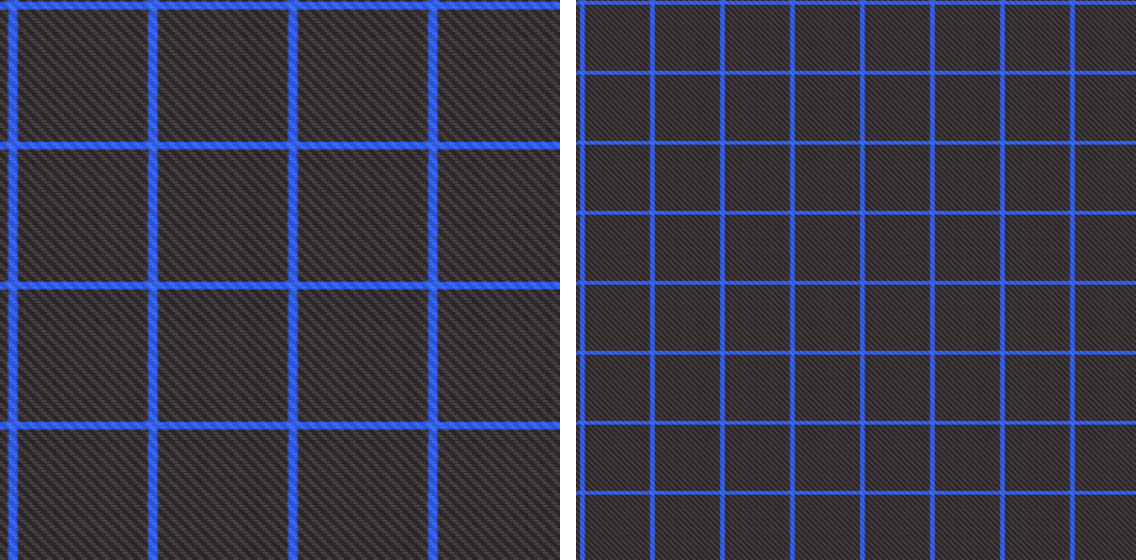
Left: one tile. Right: repeated 2 by 2.
A WebGL 1 fragment shader for this pattern:

```glsl
precision highp float;
// Charcoal twill cloth with a four by four windowpane check of blue threads.

uniform vec2 u_resolution;

#define REPEATS 4.0
#define THREADS 192.0
#define LINE_POS vec2(0.092, 0.960)
#define WARP_CORE 0.021
#define WARP_FADE 0.046
#define WEFT_CORE 0.024
#define WEFT_FADE 0.029
#define CHARCOAL vec3(0.262, 0.232, 0.242)
#define BLUE vec3(0.195, 0.37, 0.94)
#define WARP_SHADE 0.68
#define WEAR 0.05
#define SAMPLES 3

const float TAU = 6.2831853;

float hash(vec2 p) {
  return fract(sin(dot(p, vec2(12.99, 78.23))) * 4375.85);
}

// Brightness of a two-over, two-under twill whose ribs fall to the right.
float twill(vec2 uv) {
  vec2 grid = uv * THREADS;
  vec2 id = mod(floor(grid), THREADS);
  vec2 f = fract(grid) - 0.5;
  float phase = mod(id.x + id.y, 4.0);
  float weftOnTop = 1.0 - step(2.0, phase);

  // Weft floats span two threads and dip at their ends.
  float along = abs(phase + f.x - 0.5);
  float floatEnd = smoothstep(0.72, 1.0, along);
  float weft = 1.10 - 0.22 * floatEnd;
  float warp = WARP_SHADE + 0.05 * cos(TAU * f.x);
  float rowGap = smoothstep(0.27, 0.5, abs(f.y));

  // Each thread differs slightly from its neighbours.
  float wear = hash(vec2(id.x, 3.0)) + hash(vec2(7.0, id.y)) - 1.0;
  return mix(warp, weft, weftOnTop) * (1.0 - 0.30 * rowGap) + WEAR * wear;
}

// Coverage of the soft vertical and crisp horizontal check lines.
vec2 checkLines(vec2 uv) {
  vec2 d = abs(fract(uv * REPEATS - LINE_POS + 0.5) - 0.5);
  float swell = 0.0015 * (sin(TAU * 12.0 * uv.y) + sin(TAU * 20.0 * uv.y + 1.7));
  float warpLine = 1.0 - smoothstep(WARP_CORE, WARP_FADE, d.x - swell);
  float weftLine = 1.0 - smoothstep(WEFT_CORE, WEFT_FADE, d.y);
  return vec2(warpLine, weftLine);
}

vec3 cloth(vec2 uv) {
  float shade = twill(uv);
  vec2 lines = checkLines(uv);
  float coverage = max(lines.x, lines.y);
  vec3 dyed = BLUE * mix(1.0, shade, 0.55) * 1.09;
  dyed += vec3(0.03, 0.04, 0.02) * lines.x * lines.y;
  return mix(CHARCOAL * shade, dyed, coverage);
}

void main() {
  // Average samples within the pixel to smooth the fine threads.
  vec3 sum = vec3(0.0);
  for (int j = 0; j < SAMPLES; j++) {
    for (int i = 0; i < SAMPLES; i++) {
      vec2 offset = (vec2(float(i), float(j)) + 0.5) / float(SAMPLES) - 0.5;
      sum += cloth((gl_FragCoord.xy + offset) / u_resolution);
    }
  }
  gl_FragColor = vec4(sum / float(SAMPLES * SAMPLES), 1.0);
}
```
